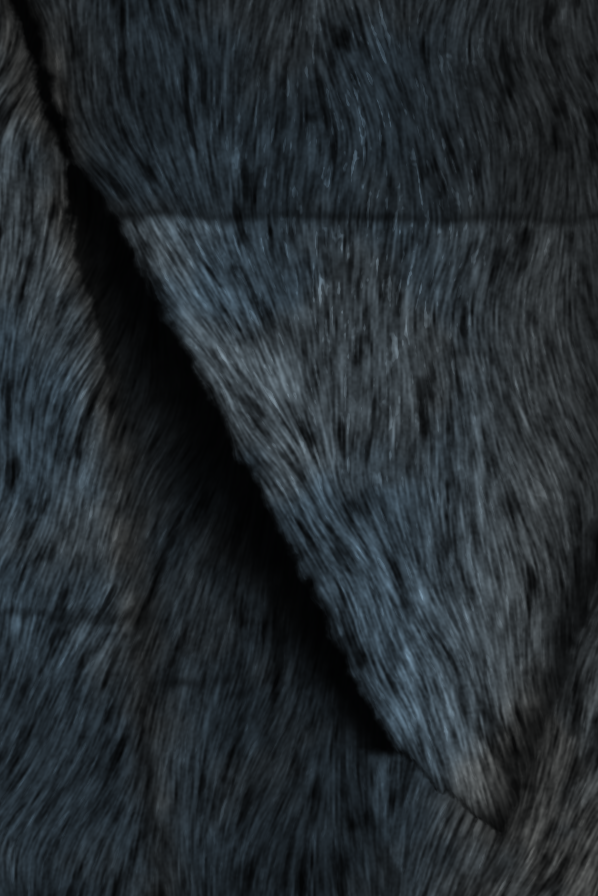
Give the GLSL for this texture, as a Shadertoy shader.

```glsl
const vec3 BLUE_TINT = vec3(0.80, 1.00, 1.15);
const vec3 WARM_TINT = vec3(0.98, 1.00, 0.99);

float hash(vec2 p) {
    vec3 q = fract(p.xyx * vec3(0.1031, 0.1030, 0.0973));
    q += dot(q, q.yzx + 33.33);
    return fract((q.x + q.y) * q.z);
}

float noise(vec2 p) {
    vec2 i = floor(p), f = fract(p);
    f = f * f * (3.0 - 2.0 * f);
    return mix(mix(hash(i), hash(i + vec2(1, 0)), f.x),
               mix(hash(i + vec2(0, 1)), hash(i + vec2(1, 1)), f.x), f.y);
}

float fbm(vec2 p) {
    float sum = 0.0, amp = 0.5;
    for (int i = 0; i < 4; i++) {
        sum += amp * noise(p);
        p = p * 2.03 + 17.3;
        amp *= 0.5;
    }
    return sum / 0.9375;
}

// Noise averaged along the hair direction, centred on zero
float strands(vec2 p, vec2 dir, float freq, float len) {
    float sum = 0.0;
    for (int i = 0; i < 16; i++) {
        float t = (float(i) + 0.5) / 16.0 - 0.5;
        sum += noise((p + dir * t * len) * freq + 50.0);
    }
    return sum / 16.0 - 0.5;
}

// Soft round spot of light or shade
float spot(vec2 p, vec2 centre, vec2 size) {
    vec2 q = (p - centre) / size;
    return exp(-dot(q, q));
}

float band(float d, float width) {
    return exp(-d * d / (width * width));
}

// Fold outlines: x position for a given height
float leftFold(float y)  { return 0.19 - 0.115 * y - 0.065 * y * y * y * y; }
float mainFold(float y)  {
    return 0.524 - 0.53 * y + 0.7 * max(0.167 - y, 0.0) + 0.25 * max(y - 0.85, 0.0);
}
float rightFold(float y) { return 0.53 + 0.40 * y; }

void mainImage(out vec4 fragColor, in vec2 fragCoord) {
    vec2 p = fragCoord / iResolution.y;
    p.x += 0.5 * (0.668 - iResolution.x / iResolution.y);
    float patches = fbm(p * 7.0 + 3.0);
    float tufts = fbm(p * vec2(34.0, 20.0));

    // Ragged signed distances to the fold outlines
    float ragged = (fbm(p * 45.0) - 0.5) * 0.022 + (noise(p * 11.0) - 0.5) * 0.012;
    float dLeft = leftFold(p.y) - p.x + ragged;
    float dMain = p.x - mainFold(p.y) + ragged;
    float dRight = p.x - rightFold(p.y) + ragged;
    float dTuft = min(p.x - 0.45 + 0.3 * p.y, 0.165 - p.y) + ragged;
    float left = smoothstep(-0.004, 0.006, dLeft);
    float main = smoothstep(-0.004, 0.008, dMain) * (1.0 - left);
    float right = smoothstep(-0.005, 0.010, dRight);

    // Hair direction: leaning right on the left pelt, left on the main pelt
    float lean = mix(0.25, mix(-0.38, -0.08, smoothstep(0.02, 0.22, dMain)), main);
    lean = mix(lean, 0.28, max(left, right)) + (noise(p * 10.0) - 0.5) * 0.8;
    vec2 dir = vec2(sin(lean), cos(lean));
    float fine = strands(p, dir, 330.0, 0.026);
    float coarse = strands(p, dir, 110.0, 0.055);
    float guard = strands(p + 2.7, dir, 280.0, 0.022);

    // Middle pelt in deep shade, black under the main fold
    float shade = 0.115 + 0.04 * spot(p, vec2(0.21, 0.14), vec2(0.05, 0.15));
    float reach = mix(0.06, 0.15, smoothstep(0.1, 0.5, p.y));
    shade *= mix(0.06, 1.0, smoothstep(0.015, reach, -dMain));
    shade *= 1.0 - 0.4 * band(p.y - 0.238, 0.006) * band(p.x - 0.2, 0.035);

    // Small tuft at the foot
    shade = mix(shade, 0.17, smoothstep(-0.004, 0.014, dTuft) * (1.0 - main));

    // Main pelt: dim above the seam, lit flank below
    float seamY = 0.760 + (noise(vec2(p.x * 16.0, 2.0)) - 0.5) * 0.014;
    float above = smoothstep(-0.006, 0.012, p.y - seamY);
    float flank = 0.19 + 0.06 * band(dMain - 0.06, 0.07)
                + 0.06 * spot(p, vec2(0.55, 0.33), vec2(0.10, 0.25))
                - 0.06 * spot(p, vec2(0.67, 0.50), vec2(0.05, 0.30));
    float upper = 0.135 + 0.045 * spot(p, vec2(0.23, 0.82), vec2(0.10, 0.03))
                + 0.025 * spot(p, vec2(0.40, 0.92), vec2(0.06, 0.10));
    float pelt = mix(flank, upper, above);
    pelt *= 1.0 - 0.5 * band(p.y - seamY, 0.007) * (0.4 + patches);
    float spineX = 0.345 + 0.13 * smoothstep(0.75, 0.25, p.y) - 0.04 * smoothstep(0.4, 0.2, p.y);
    float spine = p.x - spineX + ragged;
    pelt *= 1.0 + 0.16 * band(spine - 0.008, 0.012) - 0.20 * band(spine + 0.008, 0.008);
    pelt *= mix(0.45, 1.0, smoothstep(-0.004, 0.025, dMain));
    pelt *= mix(0.28, 1.0, smoothstep(0.0, 0.055, -dRight));
    shade = mix(shade, pelt, main);

    // Right and left folds
    shade = mix(shade, 0.20 * mix(0.6, 1.0, smoothstep(0.0, 0.04, dRight)), right);
    float sleeve = 0.205 - 0.055 * smoothstep(0.31, 0.22, p.y) - 0.04 * smoothstep(0.75, 1.0, p.y);
    sleeve *= 1.0 - 0.35 * band(p.y - 0.316 + ragged, 0.008);
    sleeve *= mix(0.7, 1.0, smoothstep(0.0, 0.03, dLeft));
    shade = mix(shade, sleeve, left);

    // Fur relief, dark partings and pale guard hairs
    shade *= 0.72 + 0.36 * patches + 0.24 * tufts;
    shade *= max(0.2, 1.0 + 2.3 * fine + 1.3 * coarse);
    shade *= 1.0 - 0.4 * smoothstep(0.09, 0.22, -coarse);
    float hairy = 0.35 + spot(p, vec2(0.42, 0.80), vec2(0.12, 0.25));
    shade += 0.5 * shade * hairy * smoothstep(0.10, 0.20, guard);

    // Blue dye wearing to warm grey toward the edges
    float warmth = smoothstep(0.42, 0.68, patches) * 0.45
                 + 0.7 * smoothstep(0.42, 0.62, p.x)
                 + 0.6 * spot(p, vec2(0.07, 0.92), vec2(0.06, 0.12))
                 + 0.5 * band(dLeft, 0.025);
    vec3 color = shade * mix(BLUE_TINT, WARM_TINT, clamp(warmth, 0.0, 1.0));
    fragColor = vec4(color + vec3(0.004, 0.005, 0.006), 1.0);
}
```
